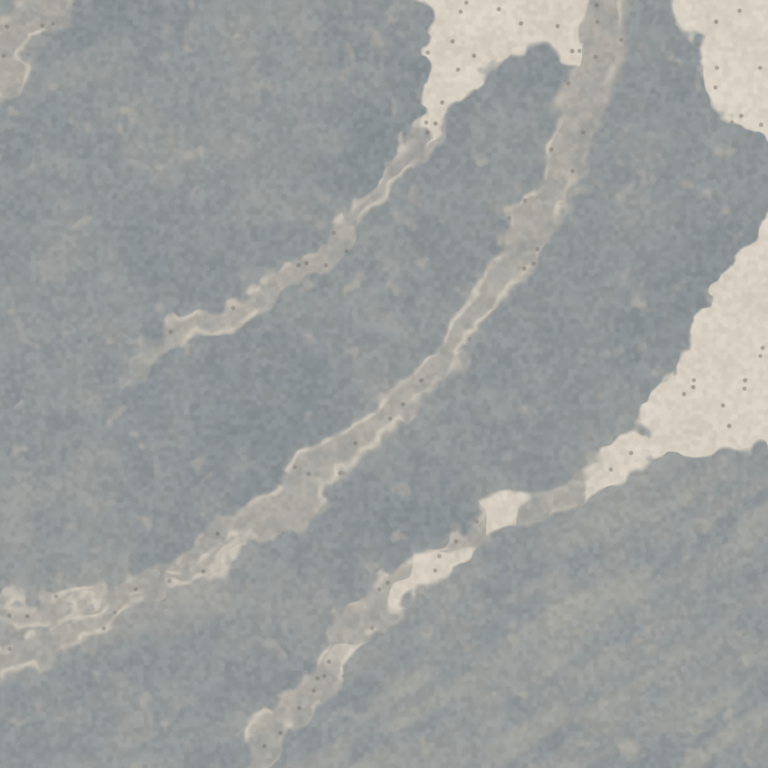
Give the GLSL for this texture, as a Shadertoy shader.

```glsl
// Weathered blue-grey stone crossed by diagonal chalky veins and flaked pale patches.
// Veins are warped Bezier curves, patches are bounded regions, and the mottling,
// flecks and pits all come from one cellular noise. Units: canvas heights.

const vec3 SLATE = vec3(0.540, 0.568, 0.582);
const vec3 HAZE  = vec3(0.620, 0.628, 0.615);
const vec3 CHALK = vec3(0.685, 0.670, 0.640);
const vec3 CREAM = vec3(0.840, 0.808, 0.755);
const vec3 PIT   = vec3(0.400, 0.390, 0.375);

const float EDGE_SOFTNESS = 0.0035;
const float WARP_COARSE   = 0.030;
const float WARP_FINE     = 0.014;
const float GRAIN_AMOUNT  = 0.055;
const float GRAIN_SCALE   = 150.0;
const float FLECK_SCALE   = 30.0;
const float PIT_SCALE     = 48.0;
const int   CURVE_STEPS   = 18;

vec2 hash2(vec2 p) {
    vec3 q = fract(p.xyx * vec3(0.1031, 0.1030, 0.0973));
    q += dot(q, q.yzx + 33.33);
    return fract((q.xx + q.yz) * q.zy);
}

// Cellular noise: x = smooth blend of cell values, y = nearest distance, z = its value
vec3 cells(vec2 p) {
    vec2 base = floor(p);
    float sum = 0.0, weight = 0.0, nearest = 9.0, id = 0.0;
    for (int j = -1; j <= 1; j++)
    for (int i = -1; i <= 1; i++) {
        vec2 cell = base + vec2(i, j);
        vec2 d = cell + 0.15 + 0.7 * hash2(cell) - p;
        float value = hash2(cell + 71.0).x;
        float d2 = dot(d, d);
        float w = exp(-5.0 * d2);
        sum += w * value;
        weight += w;
        if (d2 < nearest) { nearest = d2; id = value; }
    }
    return vec3(sum / weight, sqrt(nearest), id);
}

float segmentDistance(vec2 p, vec2 a, vec2 b) {
    vec2 ab = b - a, ap = p - a;
    return length(ap - ab * clamp(dot(ap, ab) / dot(ab, ab), 0.0, 1.0));
}

// Distance to a cubic Bezier, walked as short segments
float curveDistance(vec2 p, vec2 a, vec2 b, vec2 c, vec2 d) {
    float nearest = 9.0;
    vec2 previous = a;
    for (int i = 1; i <= CURVE_STEPS; i++) {
        float t = float(i) / float(CURVE_STEPS), s = 1.0 - t;
        vec2 point = s*s*s*a + 3.0*s*s*t*b + 3.0*s*t*t*c + t*t*t*d;
        nearest = min(nearest, segmentDistance(p, previous, point));
        previous = point;
    }
    return nearest;
}

// x = chalk body, y = brighter rim just inside the border
vec2 veinLayer(float dist, float halfWidth) {
    float body = 1.0 - smoothstep(halfWidth * 0.75, halfWidth * 1.2, dist);
    float rim = 1.0 - smoothstep(0.0, 0.008, abs(dist - halfWidth * 0.72));
    return vec2(body, rim);
}

// Signed distance-like bounds of the bare pale patches
float patchBounds(vec2 p) {
    float slope = min(p.x + 0.268, 0.93);
    float top = max(max(0.552 - p.x, p.x - 0.752), (slope - p.y) * 0.7);
    float bay = (p.y - 0.76) / 0.13;
    float border = 0.88 + 0.14 * exp(-bay * bay) - 0.045 * smoothstep(0.56, 0.46, p.y);
    float side = max((border - p.x) * 0.8, 0.41 - p.y);
    return min(top, side);
}

void mainImage(out vec4 fragColor, in vec2 fragCoord) {
    vec2 uv = fragCoord / iResolution.y;
    float broad = cells(uv * 7.0).x;
    float medium = cells(uv * 24.0 + 13.0).x;
    float fine = cells(uv * 65.0 + 5.0).x;
    float grain = cells(uv * GRAIN_SCALE).x;

    // Irregular outlines
    vec2 p = uv + 0.005 * sin(uv.yx * vec2(31.0, 27.0) + 2.0 * sin(uv * 17.0));
    p += WARP_COARSE * (vec2(medium, cells(uv * 22.0 + 40.0).x) - 0.5);
    p += WARP_FINE * (vec2(fine, cells(uv * 60.0 + 90.0).x) - 0.5);

    // Mottled ground with slanted streaks toward the lower right
    vec2 slanted = mat2(0.85, -0.53, 0.53, 0.85) * uv;
    float streak = cells(slanted * vec2(9.0, 55.0)).x;
    float lowerRight = smoothstep(0.05, 0.5, uv.x * 0.6 - uv.y + 0.15);
    float tone = 0.34 + 0.55 * (broad - 0.5) + 0.5 * (medium - 0.5) + 0.35 * (fine - 0.5);
    tone += lowerRight * (0.16 + 0.9 * (streak - 0.5)) + 0.12 * smoothstep(0.5, 0.0, uv.y);
    vec3 color = mix(SLATE, HAZE, clamp(tone, -0.1, 1.3));

    // Small light flecks
    vec3 fleck = cells(p * FLECK_SCALE);
    float fleckMask = smoothstep(0.62, 1.0, fleck.z) * (1.0 - smoothstep(0.08, 0.35, fleck.y));
    color = mix(color, CHALK, 0.6 * fleckMask);

    // Veins
    float mainWidth = mix(0.027, 0.042, smoothstep(0.75, 1.0, uv.y));
    vec2 vein = veinLayer(curveDistance(p, vec2(0.79, 1.03), vec2(0.73, 0.55),
        vec2(0.42, 0.33), vec2(-0.03, 0.12)), mainWidth);
    vec2 upper = veinLayer(curveDistance(p, vec2(0.56, 0.84), vec2(0.42, 0.62),
        vec2(0.35, 0.65), vec2(0.10, 0.47)), 0.016);
    upper *= smoothstep(0.08, 0.27, uv.x);
    vec2 lower = veinLayer(curveDistance(p, vec2(0.86, 0.43), vec2(0.66, 0.30),
        vec2(0.55, 0.34), vec2(0.31, -0.02)), 0.021);
    vec2 branch = veinLayer(curveDistance(p, vec2(0.32, 0.29), vec2(0.24, 0.24),
        vec2(0.10, 0.20), vec2(-0.03, 0.20)), 0.014);
    vec2 corner = veinLayer(curveDistance(p, vec2(0.08, 1.03), vec2(0.03, 0.98),
        vec2(0.01, 0.91), vec2(-0.04, 0.86)), 0.030);
    float wash = 1.0 - smoothstep(0.02, 0.06,
        segmentDistance(p, vec2(0.26, 0.23), vec2(-0.05, 0.16)));
    vein = max(max(max(vein, upper), max(lower, branch)), corner);
    float body = max(vein.x * (0.72 + 0.5 * (fine - 0.3)), 0.5 * wash);
    color = mix(color, CHALK, clamp(body, 0.0, 1.0));
    float rim = vein.y * smoothstep(0.35, 0.75, 0.5 * (medium + fine));
    color = mix(color, CREAM, 0.6 * rim);

    // Bare crust: the large patches and a few chips along the lower vein
    float bare = 1.0 - smoothstep(-EDGE_SOFTNESS, EDGE_SOFTNESS, patchBounds(p));
    float chips = lower.x * smoothstep(0.60, 0.70, medium) * smoothstep(0.1, 0.2, uv.y);
    vec3 crust = CREAM + 0.035 * (medium - 0.5);
    color = mix(color, crust, max(bare, 0.85 * chips));

    // Dark pits, mostly where the stone is pale, then overall grain
    vec3 pit = cells(uv * PIT_SCALE + 27.0);
    float pitMask = step(0.80, pit.z) * (1.0 - smoothstep(0.06, 0.20, pit.y));
    color = mix(color, PIT, pitMask * (0.06 + 0.40 * max(0.8 * vein.x, bare)));
    color += GRAIN_AMOUNT * (grain - 0.5);

    fragColor = vec4(color, 1.0);
}
```
